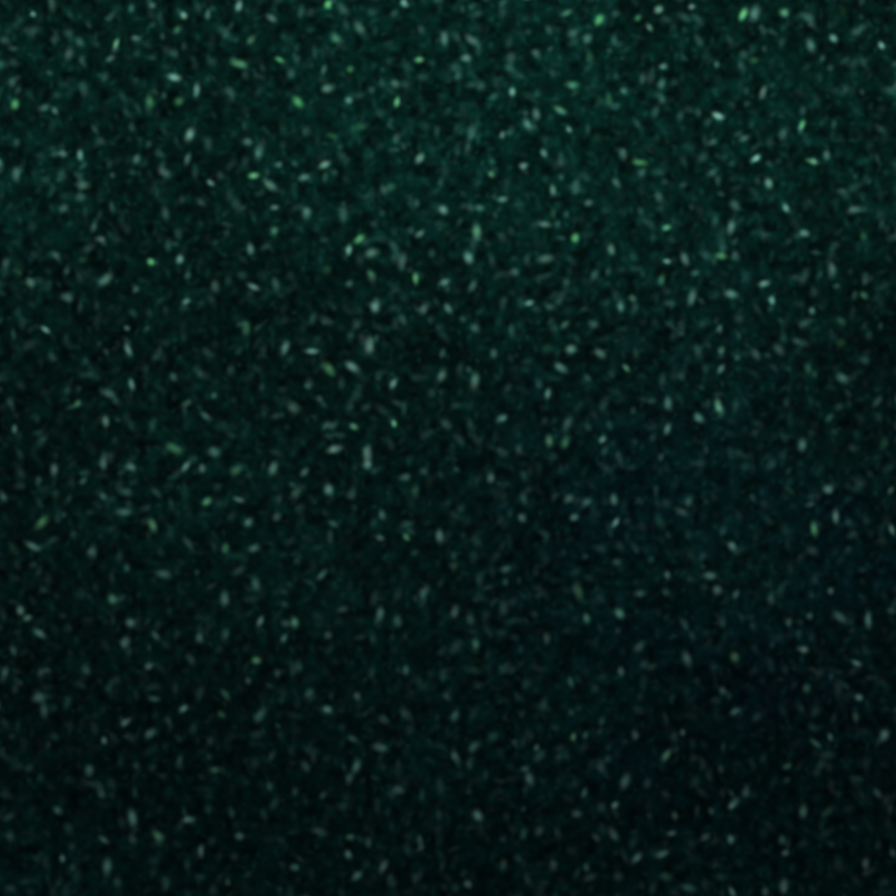
This texture is drawn by a Shadertoy shader. Its source:

```glsl
// Dark green metallic paint with scattered soft glitter flakes, lit from above.

float hash(vec2 p) {
    vec3 q = fract(vec3(p.xyx) * 0.1031);
    q += dot(q, q.yzx + 33.33);
    return fract((q.x + q.y) * q.z);
}

float valueNoise(vec2 p) {
    vec2 cell = floor(p), f = fract(p);
    f = f * f * (3.0 - 2.0 * f);
    float low = mix(hash(cell), hash(cell + vec2(1, 0)), f.x);
    float high = mix(hash(cell + vec2(0, 1)), hash(cell + vec2(1, 1)), f.x);
    return mix(low, high, f.y);
}

// One jittered flake per cell; returns its glow in x and its green tint in y.
vec2 flakeLayer(vec2 uv, float cells, float size, float rarity, float seed) {
    vec2 p = uv * cells, home = floor(p), glow = vec2(0.0);
    for (int y = -1; y <= 1; y++) {
        for (int x = -1; x <= 1; x++) {
            vec2 cell = home + vec2(x, y);
            vec2 id = cell + seed;
            vec2 jitter = vec2(hash(id + 3.7), hash(id + 91.3));
            vec2 d = (p - cell - 0.12 - 0.76 * jitter) / cells;

            // Random tilt, leaning towards the vertical
            float spin = 2.0 * hash(id + 47.1) - 1.0;
            float angle = 1.57 * spin * (0.5 + 0.5 * abs(spin));
            float c = cos(angle), s = sin(angle);
            d = mat2(c, s, -s, c) * d;

            float girth = size * mix(0.8, 1.2, hash(id + 17.9));
            d /= girth * vec2(1.0, mix(1.1, 1.9, hash(id + 29.3)));
            float r2 = dot(d, d);
            float shine = pow(hash(id + 63.7), rarity) * exp(-1.1 * r2 - 0.4 * r2 * r2);
            float green = smoothstep(0.7, 1.0, hash(id + 77.5));
            glow += shine * vec2(1.0, green);
        }
    }
    return glow;
}

void mainImage(out vec4 fragColor, in vec2 fragCoord) {
    vec2 uv = fragCoord / iResolution.y;
    float height = uv.y;

    // Base coat, brighter towards the top
    vec3 paint = mix(vec3(0.005, 0.056, 0.054), vec3(0.012, 0.086, 0.077), smoothstep(0.0, 0.55, height));
    paint = mix(paint, vec3(0.019, 0.120, 0.102), smoothstep(0.45, 1.0, height));

    // Broad cloudiness and a faint blue patch at the right
    paint *= 0.86 + 0.28 * valueNoise(uv * 5.0 + 8.0);
    float blue = exp(-14.0 * dot(uv - vec2(0.81, 0.36), uv - vec2(0.81, 0.36)));
    paint += blue * valueNoise(uv * 14.0) * vec3(0.0, -0.008, 0.015);

    // Fine dark mottling
    float grain = 0.65 * valueNoise(uv * 95.0) + 0.35 * valueNoise(uv.yx * 180.0 + 31.0);
    paint *= 0.4 + 1.1 * grain;

    // Bright flakes over two layers of dimmer ones
    float light = mix(0.7, 1.35, smoothstep(0.05, 1.0, height));
    vec2 bright = flakeLayer(uv, 37.0, 0.0052, 2.5, 11.0);
    vec2 dim = flakeLayer(uv + 0.37, 55.0, 0.0048, 1.9, 205.0);
    vec2 dust = flakeLayer(uv + 0.71, 92.0, 0.0037, 1.6, 411.0);
    paint += light * bright.x * vec3(0.270, 0.355, 0.310);
    paint += light * light * bright.y * vec3(-0.02, 0.07, -0.05);
    paint += light * dim.x * vec3(0.090, 0.118, 0.110);
    paint += light * dust.x * vec3(0.025, 0.050, 0.045);

    fragColor = vec4(clamp(paint, 0.0, 1.0), 1.0);
}
```
